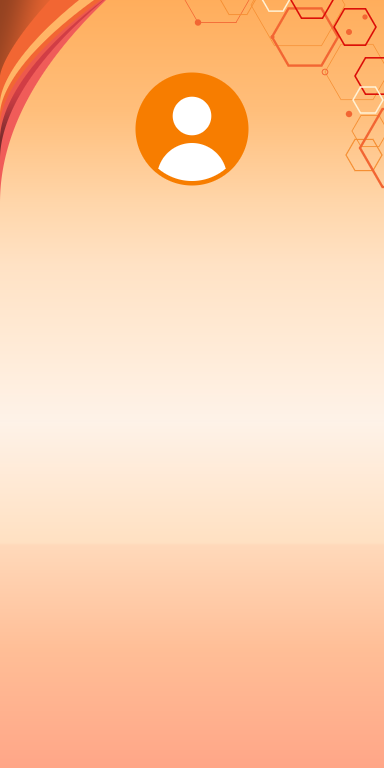
Reproduce this background procedurally as a Shadertoy shader.

```glsl
// Warm vertical gradient with curved ribbons at the upper left, a round
// portrait badge, and a network of outlined hexagons at the upper right.
// Shapes are distance functions on a grid 384 units wide, y pointing down.

#define GRID 384.0
#define BADGE_CENTRE vec2(192.0, 129.0)
#define BADGE_RADIUS 56.5
#define BADGE_COLOUR vec3(0.97, 0.49, 0.0)
#define ORANGE vec3(0.95, 0.40, 0.20)
#define AMBER vec3(0.96, 0.56, 0.20)
#define RED vec3(0.86, 0.05, 0.03)
#define CREAM vec3(1.0, 0.95, 0.84)

// Gradient stops: colour, height from the top
const vec4 STOPS[10] = vec4[10](
    vec4(1.0, 0.68, 0.36, 0.0),    vec4(1.0, 0.745, 0.48, 110.0),
    vec4(1.0, 0.84, 0.67, 205.0),  vec4(1.0, 0.885, 0.77, 265.0),
    vec4(1.0, 0.92, 0.84, 345.0),  vec4(0.997, 0.95, 0.91, 421.0),
    vec4(1.0, 0.88, 0.76, 543.0),  vec4(1.0, 0.85, 0.73, 545.0),
    vec4(1.0, 0.745, 0.59, 650.0), vec4(1.0, 0.65, 0.53, 768.0));

// Hexagons: centre, radius, line width; sorted by colour
const vec4 HEXES[12] = vec4[12](
    vec4(298.0, 5.0, 47.0, 0.7),   vec4(357.0, 72.0, 32.0, 0.7),
    vec4(238.0, -1.0, 18.0, 0.9),  vec4(370.0, 131.0, 18.0, 0.9),
    vec4(364.0, 155.0, 18.0, 1.2), vec4(305.0, 37.0, 33.0, 2.4),
    vec4(405.0, 148.0, 45.0, 2.4), vec4(355.0, 27.0, 21.0, 1.6),
    vec4(312.0, 0.0, 21.0, 1.6),   vec4(376.0, 76.0, 21.0, 1.6),
    vec4(368.0, 100.0, 15.0, 1.5), vec4(276.0, -1.0, 14.0, 1.5));

// Network nodes: centre, radius
const vec3 NODES[5] = vec3[5](
    vec3(198.0, 22.5, 3.2), vec3(349.0, 32.0, 3.0), vec3(349.0, 114.0, 3.2),
    vec3(272.5, 37.0, 2.0), vec3(365.0, 17.0, 2.6));

// Open path joining the first node to the hexagons
const vec2 PATH[4] = vec2[4](
    vec2(185.0, 0.0), vec2(198.0, 22.5), vec2(236.0, 22.5), vec2(249.0, 0.0));

float coverage(float d) {
    return clamp(0.5 - d * iResolution.x / GRID, 0.0, 1.0);
}

void paint(inout vec3 col, vec3 ink, float d) {
    col = mix(col, ink, coverage(d));
}

float circle(vec2 p, vec2 centre, float radius) {
    return length(p - centre) - radius;
}

float hexagon(vec2 p, float radius) {
    p = abs(p);
    return max(p.y, 0.866 * p.x + 0.5 * p.y) - 0.866 * radius;
}

float segment(vec2 p, vec2 a, vec2 b) {
    vec2 ab = b - a;
    return length(p - a - ab * clamp(dot(p - a, ab) / dot(ab, ab), 0.0, 1.0));
}

// Hollow curve running from (reach.x, 0) down to (0, reach.y)
float ribbon(vec2 p, vec2 reach, float bend) {
    float t = max(1.0 - p.y / reach.y, 0.0);
    float slope = reach.x * bend / reach.y * pow(t, bend - 1.0);
    return (p.x - reach.x * pow(t, bend)) / sqrt(1.0 + slope * slope);
}

vec3 background(float y) {
    vec3 col = STOPS[0].rgb;
    for (int i = 1; i < 10; i++) {
        float t = (y - STOPS[i - 1].w) / (STOPS[i].w - STOPS[i - 1].w);
        col = mix(col, STOPS[i].rgb, clamp(t, 0.0, 1.0));
    }
    return col - 0.012 * coverage(abs(y - 421.0) - 0.4);
}

void drawRibbons(inout vec3 col, vec2 p) {
    vec3 crimson = mix(vec3(0.82, 0.24, 0.27), vec3(0.46, 0.17, 0.17),
                       smoothstep(85.0, 150.0, p.y));
    vec3 brown = mix(vec3(0.58, 0.26, 0.13), vec3(0.90, 0.39, 0.19),
                     smoothstep(0.0, 55.0, p.x + 0.25 * p.y));
    paint(col, vec3(0.94, 0.36, 0.35), ribbon(p, vec2(106.0, 203.0), 2.0));
    paint(col, crimson, ribbon(p, vec2(104.0, 158.0), 1.8));
    paint(col, vec3(0.93, 0.35, 0.30), ribbon(p, vec2(103.0, 138.0), 1.75));
    paint(col, ORANGE, ribbon(p, vec2(101.0, 124.0), 1.7));
    paint(col, vec3(1.0, 0.71, 0.40), ribbon(p, vec2(94.0, 113.0), 1.65));
    paint(col, ORANGE, ribbon(p, vec2(79.0, 102.0), 1.6));
    paint(col, brown, ribbon(p, vec2(50.0, 76.0), 1.4));
}

void drawNetwork(inout vec3 col, vec2 p) {
    for (int i = 1; i < 4; i++)
        paint(col, ORANGE, segment(p, PATH[i - 1], PATH[i]) - 0.35);
    for (int i = 0; i < 12; i++) {
        vec4 h = HEXES[i];
        vec3 ink = i < 5 ? AMBER : i < 7 ? ORANGE : i < 10 ? RED : CREAM;
        paint(col, ink, abs(hexagon(p - h.xy, h.z)) - 0.5 * h.w);
    }
    for (int i = 0; i < 5; i++)
        paint(col, ORANGE, circle(p, NODES[i].xy, NODES[i].z));
    paint(col, ORANGE, abs(circle(p, vec2(325.0, 72.0), 2.8)) - 0.5);
}

void drawBadge(inout vec3 col, vec2 p) {
    float shoulders = max(circle(p, vec2(192.0, 178.0), 35.0),
                          circle(p, BADGE_CENTRE, BADGE_RADIUS - 4.5));
    paint(col, BADGE_COLOUR, circle(p, BADGE_CENTRE, BADGE_RADIUS));
    paint(col, vec3(1.0), min(shoulders, circle(p, vec2(192.0, 116.0), 19.3)));
}

void mainImage(out vec4 fragColor, in vec2 fragCoord) {
    vec2 p = vec2(fragCoord.x, iResolution.y - fragCoord.y) * GRID / iResolution.x;
    vec3 col = background(768.0 * (1.0 - fragCoord.y / iResolution.y));
    drawRibbons(col, p);
    drawNetwork(col, p);
    drawBadge(col, p);
    fragColor = vec4(col, 1.0);
}
```
